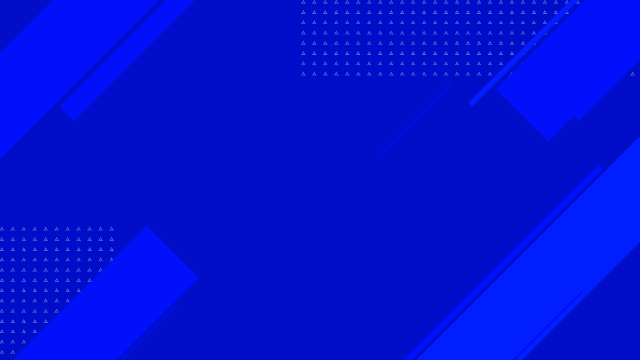
Give the GLSL for this background, as a WebGL 1 fragment shader.

```glsl
precision highp float;

uniform vec2 u_resolution;

#define BASE_BLUE vec3(0.0, 0.055, 0.79)
#define BRIGHT_BLUE vec3(0.0, 0.063, 0.985)
#define SKY_BLUE vec3(0.0, 0.118, 1.0)
#define DIM_BLUE vec3(0.0, 0.06, 0.88)
#define MARK_COLOR vec3(0.72, 0.76, 0.95)
#define MARK_OPACITY 0.65
#define MARK_PITCH vec2(0.0305, 0.0285)
#define MARK_RADIUS 0.0024
#define MARK_STROKE 0.0007
#define FAR 9.0

// Turns a signed distance in canvas heights into smooth coverage.
float coverage(float dist) {
    return clamp(0.5 - dist * u_resolution.y, 0.0, 1.0);
}

// Diagonal bar: diag.x runs across the stripes, diag.y along them.
float bar(vec2 diag, vec2 acrossRange, vec2 alongRange) {
    vec2 low = vec2(acrossRange.x, alongRange.x);
    vec2 high = vec2(acrossRange.y, alongRange.y);
    vec2 outside = max(low - diag, diag - high);
    return coverage(max(outside.x, outside.y) * 0.7071);
}

// Grid of small outlined triangles, counted right and down from the first.
float triangleGrid(vec2 p, vec2 first, vec2 count) {
    vec2 cell = floor((p - first) / MARK_PITCH + 0.5);
    cell = clamp(cell, vec2(0.0), count - 1.0);
    vec2 q = p - first - cell * MARK_PITCH;
    float edge = max(q.y, abs(q.x) * 0.866 - q.y * 0.5) - MARK_RADIUS;
    return coverage(abs(edge) - MARK_STROKE);
}

void main() {
    // Canvas heights, measured down from the top left corner
    vec2 p = vec2(gl_FragCoord.x, u_resolution.y - gl_FragCoord.y) / u_resolution.y;
    vec2 diag = vec2(p.x + p.y, p.x - p.y);
    vec3 color = BASE_BLUE;

    // Triangle grids lie beneath the bars
    float marks = max(triangleGrid(p, vec2(0.8426, 0.0065), vec2(31.0, 8.0)),
                      triangleGrid(p, vec2(0.0051, 0.6366), vec2(11.0, 13.0)));
    color = mix(color, MARK_COLOR, marks * MARK_OPACITY);

    // Faint thin bars
    float faint = bar(diag, vec2(1.480, 1.491), vec2(0.611, 1.019));
    faint = max(faint, bar(diag, vec2(1.333, 1.343), vec2(-FAR, -0.354)));
    color = mix(color, DIM_BLUE, faint);

    // Top left pair
    float bright = bar(diag, vec2(0.148, 0.442), vec2(-FAR, FAR));
    bright = max(bright, bar(diag, vec2(0.463, 0.541), vec2(-0.130, FAR)));
    // Top right block with its stepped corner
    bright = max(bright, bar(diag, vec2(1.625, 1.917), vec2(1.130, FAR)));
    bright = max(bright, bar(diag, vec2(1.800, 1.944), vec2(1.273, FAR)));
    // Bottom left block and bottom right thin bar
    bright = max(bright, bar(diag, vec2(1.035, 1.324), vec2(-FAR, -0.220)));
    bright = max(bright, bar(diag, vec2(2.120, 2.144), vec2(-FAR, 1.206)));
    color = mix(color, BRIGHT_BLUE, bright);

    // Lighter bars on the right
    float sky = bar(diag, vec2(1.586, 1.608), vec2(1.016, FAR));
    sky = max(sky, bar(diag, vec2(2.156, 2.450), vec2(-FAR, FAR)));
    color = mix(color, SKY_BLUE, sky);

    // Fine groove near the lower edge of the wide bar
    float groove = bar(diag, vec2(2.425, 2.430), vec2(-FAR, 0.806));
    color = mix(color, DIM_BLUE, groove);

    gl_FragColor = vec4(color, 1.0);
}
```
